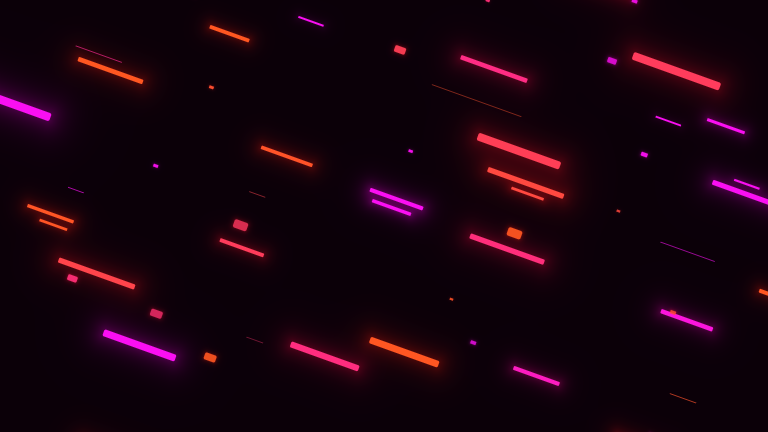
Give the GLSL for this background, as a Shadertoy shader.

```glsl
// Neon streaks falling to the right over a near-black plum field.
// Rounded boxes of three kinds (bars, flecks, hairlines) are scattered by a
// jittered low-discrepancy sequence; each adds a soft halo under its crisp body.

#define BARS 30
#define FLECKS 26
#define HAIRS 8
#define TILT 0.345          // downward slant in radians
#define SEED 17.0
#define JITTER 0.14         // random shift of each place
#define BAR_RATIO 0.085     // thickness over length of a bar
#define HALO_GAIN 0.24
#define HALO_REACH 0.26     // halo falloff as a share of half length
#define FIELD vec3(0.042, 0.0, 0.033)

vec4 hash4(float n) {
    vec4 p = fract(n * vec4(0.1031, 0.1030, 0.0973, 0.1099));
    p += dot(p, p.wzxy + 33.33);
    return fract((p.xxyz + p.yzzw) * p.zywx);
}

float roundedBox(vec2 p, vec2 halfSize, float radius) {
    vec2 q = abs(p) - halfSize + radius;
    return length(max(q, 0.0)) + min(max(q.x, q.y), 0.0) - radius;
}

// Orange through pink to magenta
vec3 neon(float t) {
    vec3 warm = mix(vec3(1.0, 0.34, 0.13), vec3(1.0, 0.18, 0.48), smoothstep(0.1, 0.55, t));
    return mix(warm, vec3(0.98, 0.06, 0.95), smoothstep(0.55, 0.75, t));
}

// Scattered place in the unit square, reaching slightly past its edges
vec2 scatter(float n, vec2 shift) {
    vec2 p = fract(n * vec2(0.7549, 0.5698) + JITTER * (shift - 0.5));
    return p * 1.1 - 0.05;
}

void mainImage(out vec4 fragColor, in vec2 fragCoord) {
    float pixel = 1.0 / iResolution.y;
    vec2 uv = fragCoord * pixel;
    vec2 canvas = vec2(iResolution.x * pixel, 1.0);
    float c = cos(TILT), s = sin(TILT);
    mat2 toStreak = mat2(c, s, -s, c);

    vec3 halo = vec3(0.0);
    vec4 ink = vec4(0.0);   // premultiplied streak bodies

    for (int i = 0; i < BARS + FLECKS + HAIRS; i++) {
        float n = float(i) + SEED;
        vec4 size = hash4(n + 101.0);

        // Some bars run beside the one before them
        bool twin = i < BARS && i % 7 == 6;
        float home = twin ? n - 1.0 : n;
        vec4 place = hash4(home);
        vec2 p = toStreak * (uv - scatter(home, place.xy) * canvas);
        if (twin) p -= vec2(0.03 * (size.y - 0.5), 0.022);

        // Half length and half thickness by kind
        vec2 box;
        float opacity = 1.0;
        if (i < BARS) {
            float reach = mix(0.03, 0.125, pow(size.x, 1.7));
            box = reach * vec2(1.0, BAR_RATIO * mix(0.75, 1.1, size.z));
        } else if (i < BARS + FLECKS) {
            box = mix(0.004, 0.017, size.x * size.x) * vec2(1.0, 0.6);
            opacity = mix(0.75, 1.0, size.z);
        } else {
            box = vec2(mix(0.015, 0.12, size.x * size.x), 0.001);
            opacity = mix(0.35, 0.85, size.z);
        }

        float d = roundedBox(p, box, 0.5 * box.y);
        vec3 hue = neon(place.w);

        // Squared hue keeps the halo saturated; hairlines barely glow
        float strength = HALO_GAIN * smoothstep(0.001, 0.004, box.y);
        halo += hue * hue * strength * exp(-max(d, 0.0) / (HALO_REACH * box.x + 0.001));

        float body = opacity * clamp(0.5 - d / pixel, 0.0, 1.0);
        ink = mix(ink, vec4(hue, 1.0), body);
    }

    vec3 color = (FIELD + halo) * (1.0 - ink.a) + ink.rgb;
    fragColor = vec4(min(color, 1.0), 1.0);
}
```
